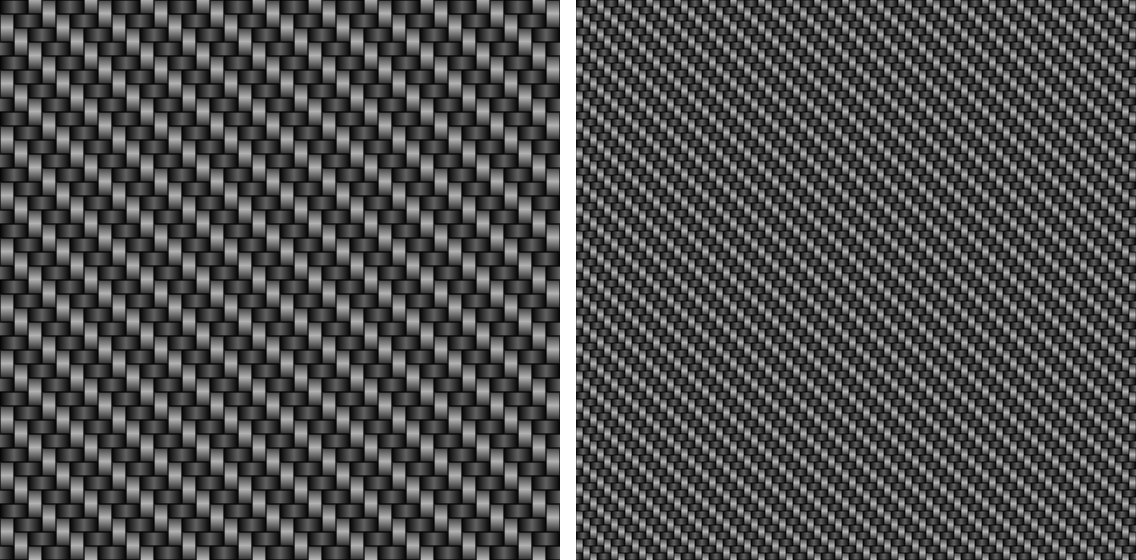
Left, the tile; right, the same tile 2 across and 2 down.
This pattern is drawn by a Shadertoy shader. Its source:

```glsl
// Carbon fibre cloth: a 2x2 twill of dark weft and pale warp strips.
// Each grid cell's diagonal phase picks the strip on top; a ramp along
// the strip shades its bend, and a box distance cuts the black gaps.

const float CELLS = 40.0;     // ten repeats of a four-cell twill
const float HALF_GAP = 0.045; // in cells
const vec3 GAP_COLOR = vec3(0.015);

// Brightness along a strip: start to peak to end, t runs 0..1
float bendShade(float t, float start, float peak, float end, float peakAt) {
    return t < peakAt ? mix(start, peak, t / peakAt)
                      : mix(peak, end, (t - peakAt) / (1.0 - peakAt));
}

// Signed distance to a strip two cells long and one cell wide
float stripDistance(float along, float across, float halfGap) {
    vec2 d = abs(vec2(along - 1.0, across - 0.5)) - vec2(1.0, 0.5) + halfGap;
    return max(d.x, d.y);
}

// Twill colour at p, in cells, with y pointing down
vec3 twill(vec2 p, float pixel) {
    vec2 cell = floor(p);
    vec2 local = p - cell;
    float phase = mod(cell.x - cell.y, 4.0);
    bool weftOnTop = phase < 2.0;

    // Position along (0..2) and across (0..1) the visible strip
    float along = weftOnTop ? phase + local.x : 3.0 - phase + local.y;
    float across = weftOnTop ? local.y : local.x;

    float shade = weftOnTop
        ? bendShade(along * 0.5, 0.02, 0.38, 0.02, 0.5)
        : bendShade(along * 0.5, 0.27, 0.70, 0.18, 0.48);

    float dist = stripDistance(along, across, HALF_GAP);
    float cover = clamp(0.5 - dist / pixel, 0.0, 1.0);
    return mix(GAP_COLOR, vec3(shade), cover);
}

void mainImage(out vec4 fragColor, in vec2 fragCoord) {
    vec2 uv = fragCoord / iResolution.xy;
    float pixel = CELLS / min(iResolution.x, iResolution.y);
    vec2 p = vec2(uv.x, 1.0 - uv.y) * CELLS;
    fragColor = vec4(twill(p, pixel), 1.0);
}
```
